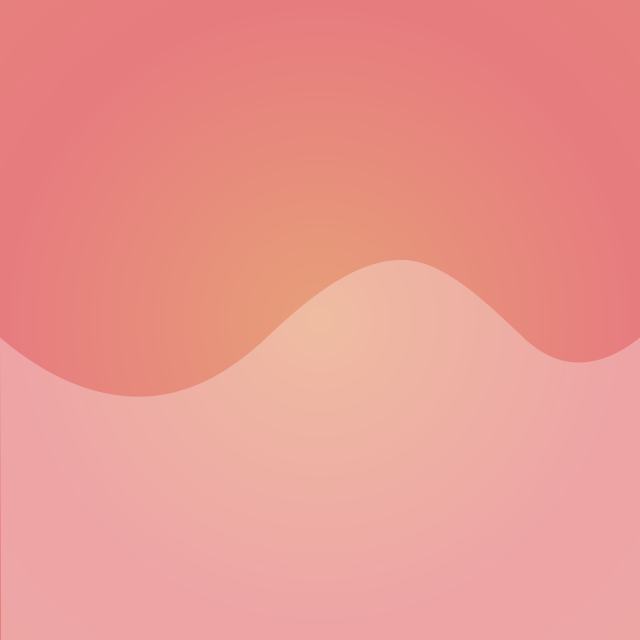
This background is drawn by a Shadertoy shader. Its source:

```glsl
// A pale translucent wave over a coral background with a warm orange radial glow.

#define GLOW_CENTER vec2(0.5, 0.5)
#define GLOW_RADIUS 0.5
#define CORNER_RADIUS 0.707
#define GLOW_COLOR vec3(0.908, 0.622, 0.475)
#define CORAL_COLOR vec3(0.906, 0.484, 0.498)
#define CORNER_COLOR vec3(0.902, 0.502, 0.494)
#define WAVE_OPACITY 0.30
#define LEFT_SLANT 0.0036

// Wave knots: position, height, slope
const int KNOTS = 7;
const vec3 waveKnots[KNOTS] = vec3[KNOTS](
    vec3(0.0000, 0.4727, -0.85),
    vec3(0.2174, 0.3802,  0.00),
    vec3(0.4167, 0.4727,  0.95),
    vec3(0.6276, 0.5938,  0.00),
    vec3(0.8177, 0.4727, -0.95),
    vec3(0.9036, 0.4336,  0.00),
    vec3(1.0000, 0.4727,  0.81));

// Cubic Hermite curve between two knots
float hermite(vec3 a, vec3 b, float x) {
    float span = b.x - a.x;
    float t = clamp((x - a.x) / span, 0.0, 1.0);
    float blend = t * t * (3.0 - 2.0 * t);
    float startBend = t * (1.0 - t) * (1.0 - t);
    float endBend = t * t * (t - 1.0);
    return mix(a.y, b.y, blend) + span * (a.z * startBend + b.z * endBend);
}

float waveHeight(float x) {
    float height = waveKnots[0].y;
    for (int i = 0; i < KNOTS - 1; i++) {
        if (x >= waveKnots[i].x) height = hermite(waveKnots[i], waveKnots[i + 1], x);
    }
    return height;
}

// Radial gradient from the glow through coral to the corners
vec3 background(vec2 uv) {
    float r = length(uv - GLOW_CENTER);
    vec3 color = mix(GLOW_COLOR, CORAL_COLOR, clamp(r / GLOW_RADIUS, 0.0, 1.0));
    float outer = clamp((r - GLOW_RADIUS) / (CORNER_RADIUS - GLOW_RADIUS), 0.0, 1.0);
    return mix(color, CORNER_COLOR, outer);
}

void mainImage(out vec4 fragColor, in vec2 fragCoord) {
    vec2 uv = fragCoord / iResolution.xy;
    vec2 pixel = 1.0 / iResolution.xy;

    // Smooth crest, using the local slope for an even edge width
    float height = waveHeight(uv.x);
    float slope = (waveHeight(uv.x + pixel.x) - height) / pixel.x;
    float crestDistance = (height - uv.y) / sqrt(1.0 + slope * slope);
    float coverage = clamp(crestDistance / pixel.y + 0.5, 0.0, 1.0);

    // Thin slanted gap along the lower left side
    float leftEdge = LEFT_SLANT * max(waveKnots[0].y - uv.y, 0.0);
    coverage *= clamp((uv.x - leftEdge) / pixel.x + 0.5, 0.0, 1.0);

    vec3 color = mix(background(uv), vec3(1.0), WAVE_OPACITY * coverage);
    fragColor = vec4(color, 1.0);
}
```
